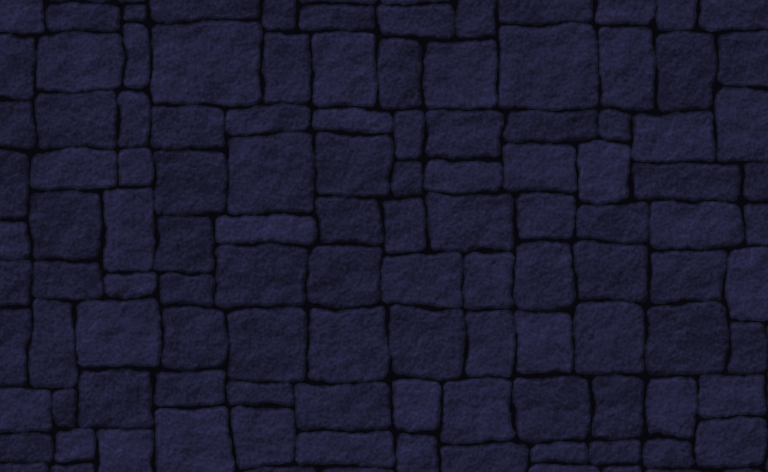
A Shadertoy shader for this texture:

```glsl
const vec2 CELL = vec2(0.146, 0.116);   // mean stone size, canvas heights
const float WALL_JITTER = 0.35;         // wall shift, in cells
const float JOINT = 0.0021;             // half width of the gaps
const float CORNER = 0.015;
const vec2 TO_LIGHT = vec2(-0.0016, 0.0030);
const vec3 SLATE_BLUE = vec3(0.575, 0.575, 1.0);
const float MORTAR_LEVEL = 0.050;
const float STONE_LEVEL = 0.210;

vec2 hash2(vec2 p) {
    vec3 q = fract(p.xyx * vec3(0.1031, 0.1030, 0.0973));
    q += dot(q, q.yzx + 33.33);
    return fract((q.xx + q.yz) * q.zy);
}

float cornerSlope(vec2 corner, vec2 offset) {
    float angle = 6.2832 * hash2(corner).x;
    return dot(vec2(cos(angle), sin(angle)), offset);
}

float gradientNoise(vec2 p) {
    vec2 i = floor(p), f = fract(p);
    vec2 u = f * f * f * (f * (f * 6.0 - 15.0) + 10.0);
    vec2 e = vec2(1.0, 0.0);
    float low = mix(cornerSlope(i, f), cornerSlope(i + e, f - e), u.x);
    float high = mix(cornerSlope(i + e.yx, f - e.yx), cornerSlope(i + 1.0, f - 1.0), u.x);
    return mix(low, high, u.y);
}

float fbm(vec2 p, int octaves) {
    float sum = 0.0, amp = 0.5;
    for (int i = 0; i < octaves; i++) {
        sum += amp * gradientNoise(p);
        p = mat2(1.6, 1.2, -1.2, 1.6) * p + 17.3;
        amp *= 0.5;
    }
    return sum;
}

float roundedBox(vec2 p, vec2 halfSize, float radius) {
    vec2 q = abs(p) - halfSize + radius;
    return length(max(q, 0.0)) + min(max(q.x, q.y), 0.0) - radius;
}

float wallShift(vec2 node) {
    return (hash2(node + 71.0).x * 2.0 - 1.0) * WALL_JITTER;
}

// Interlocking rectangles: lattice nodes own horizontal and vertical walls in turn.
// Returns the signed distance in x and the stone id in yz.
vec3 nearestStone(vec2 p) {
    vec2 base = floor(p / CELL);
    vec3 nearest = vec3(1.0, 0.0, 0.0);
    for (int y = -1; y <= 1; y++)
    for (int x = -1; x <= 1; x++) {
        vec2 id = base + vec2(x, y);
        float a = wallShift(id), b = wallShift(id + vec2(1, 0));
        float c = wallShift(id + vec2(0, 1)), d = wallShift(id + 1.0);
        bool even = mod(id.x + id.y, 2.0) < 0.5;
        vec2 low = (id + (even ? vec2(c, a) : vec2(a, b))) * CELL;
        vec2 high = (id + 1.0 + (even ? vec2(b, d) : vec2(d, c))) * CELL;
        vec2 halfSize = 0.5 * (high - low) - JOINT;
        float radius = min(CORNER, 0.6 * min(halfSize.x, halfSize.y));
        float dist = roundedBox(p - 0.5 * (low + high), halfSize, radius);
        if (dist < nearest.x) nearest = vec3(dist, id);
    }
    return nearest;
}

// Stones with wavering, chipped outlines and gaps of uneven width
vec3 roughStone(vec2 p) {
    vec2 bend = vec2(gradientNoise(p * 9.0), gradientNoise(p * 9.0 + 40.0));
    vec2 chip = vec2(gradientNoise(p * 36.0 + 9.0), gradientNoise(p * 36.0 + 60.0));
    vec3 stone = nearestStone(p + 0.014 * bend + 0.004 * chip);
    stone.x += 0.0065 * gradientNoise(p * 17.0 + 5.0) + 0.0028 * gradientNoise(p * 70.0);
    return stone;
}

float surfaceHeight(vec2 p, float dist) {
    float bevel = smoothstep(-0.001, 0.009, -dist);
    return 0.075 * bevel + 0.58 * fbm(p * 17.0, 4);
}

void mainImage(out vec4 fragColor, in vec2 fragCoord) {
    vec2 p = fragCoord / iResolution.y + vec2(3.0, 5.0);
    float pixel = 1.0 / iResolution.y;
    vec3 stone = roughStone(p);
    vec2 lit = p + TO_LIGHT;

    // Relief lit from the upper left
    float relief = surfaceHeight(p, stone.x) - surfaceHeight(lit, roughStone(lit).x);

    // Stone tone, stains and sandy grain
    float tint = (hash2(stone.yz + 13.0).y - 0.5) * 0.046;
    float stain = 0.060 * fbm(p * 7.0 + 30.0, 3);
    float grain = 0.046 * gradientNoise(p * 139.0) + 0.030 * gradientNoise(p.yx * 97.0 + 8.0);
    float face = STONE_LEVEL + tint + stain + grain + relief;
    face *= mix(0.70, 1.0, smoothstep(0.0, 0.009, -stone.x));

    // Dark joints
    float softness = max(0.0018, 0.6 * pixel);
    float cover = 1.0 - smoothstep(-softness, softness, stone.x);
    float mortar = MORTAR_LEVEL + 0.3 * grain;
    float level = mix(mortar, max(face, MORTAR_LEVEL), cover);
    fragColor = vec4(level * SLATE_BLUE, 1.0);
}
```
